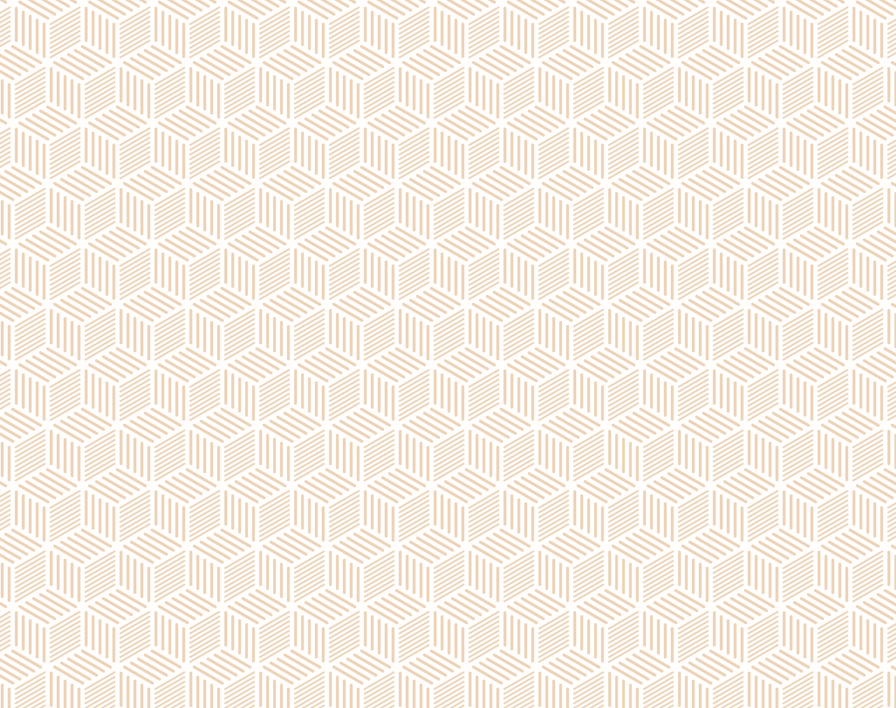
A WebGL 2 fragment shader for this pattern:

```glsl
#version 300 es
precision highp float;
// Tumbling cubes: a hexagonal lattice of cubes, each made of three rhombic
// faces hatched with parallel round-ended bars. Every point is folded into
// one hexagon, then each face measures its bars in its own skewed coordinates.

uniform vec2 u_resolution;
out vec4 outColor;

const vec3 PAPER = vec3(1.0, 0.997, 0.992);
const vec3 TAN = vec3(0.922, 0.825, 0.718);

const float SQRT3 = 1.7320508;
const float CUBE_WIDTH = 0.0779;            // as a share of the canvas width
const vec2 CUBE_CENTER = vec2(0.4427, 0.3605);
const float FACE_HEIGHT = 0.5 * SQRT3;      // of a rhombus with unit sides
const float MARGIN = 0.062;                 // blank rim inside each face
const float EDGE_SOFTNESS = 1.25;           // in pixels

// Edge directions of the faces, leaving the front corner of the cube
const vec2 UP_RIGHT = vec2(0.5 * SQRT3, 0.5);
const vec2 UP_LEFT = vec2(-0.5 * SQRT3, 0.5);
const vec2 DOWN = vec2(0.0, -1.0);

// Offset from the nearest center of a hexagonal lattice with unit sides
vec2 foldHexagon(vec2 p) {
  vec2 cell = vec2(SQRT3, 3.0);
  vec2 a = p - cell * round(p / cell);
  vec2 shifted = p - 0.5 * cell;
  vec2 b = shifted - cell * round(shifted / cell);
  return dot(a, a) < dot(b, b) ? a : b;
}

// Signed offset from the nearest of count bars spread evenly over 0..1
float barOffset(float v, float count, float thickness) {
  float first = MARGIN + 0.5 * thickness;
  float pitch = (1.0 - 2.0 * first) / (count - 1.0);
  float index = clamp(round((v - first) / pitch), 0.0, count - 1.0);
  return v - first - index * pitch;
}

// Ink coverage of one face, with bars running in the direction "along"
float hatchedFace(vec2 q, vec2 along, vec2 across, float count,
                  float thickness, float softness) {
  vec2 uv = inverse(mat2(along, across)) * q;
  float offset = barOffset(uv.y, count, thickness);
  float radius = 0.5 * thickness * FACE_HEIGHT;

  // Unskewed position beside the bar, then the distance to a capsule
  float run = abs(uv.x - 0.5 + offset * dot(along, across));
  float past = max(run - (0.5 - MARGIN - radius), 0.0);
  float dist = length(vec2(past, offset * FACE_HEIGHT)) - radius;
  return clamp(0.5 - dist / softness, 0.0, 1.0);
}

void main() {
  // Lengths in cube sides, measured from the center of one cube
  float side = CUBE_WIDTH / SQRT3;
  float softness = EDGE_SOFTNESS / (u_resolution.x * side);
  vec2 p = gl_FragCoord.xy / u_resolution.x;
  vec2 q = foldHexagon((p - CUBE_CENTER) / side);

  // Top and left faces carry bold bars, the right face finer ones
  float ink = hatchedFace(q, UP_LEFT, UP_RIGHT, 5.0, 0.082, softness);
  ink = max(ink, hatchedFace(q, DOWN, UP_LEFT, 5.0, 0.082, softness));
  ink = max(ink, hatchedFace(q, UP_RIGHT, DOWN, 8.0, 0.052, softness));

  outColor = vec4(mix(PAPER, TAN, ink), 1.0);
}
```
